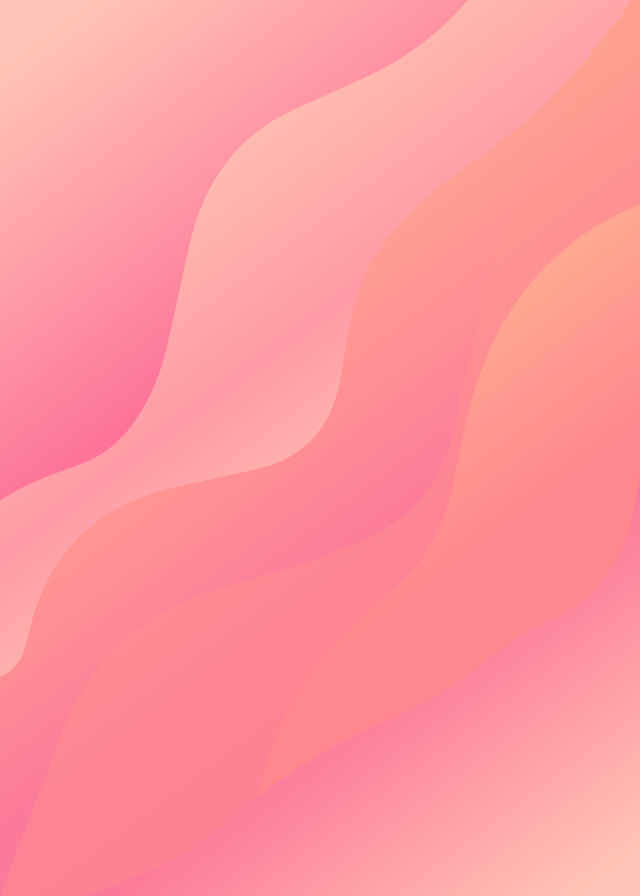
Give the GLSL for this background, as a Shadertoy shader.

```glsl
// Layered coral and peach waves running from lower left to upper right.
// Each wave edge is a straight line bent by rounded hinges along the diagonal;
// each band between two edges is filled with a three-stop linear gradient.

#define CANVAS vec2(549.0, 768.0)   // design units across the canvas
#define LIGHT_DIR vec2(0.6, -0.8)   // direction of every gradient
#define EDGE_SOFTNESS 1.6           // edge width in pixels
#define PEACH vec3(1.0, 0.77, 0.71)
#define DEEP_PINK vec3(0.99, 0.46, 0.60)
#define ROSE vec3(0.99, 0.48, 0.60)
#define CORAL vec3(1.0, 0.53, 0.555)

// Adds a change of slope centred on "at", rounded over +-radius.
float bend(float s, float at, float turn, float radius) {
    float x = s - at;
    float k = clamp(0.5 + 0.5 * x / radius, 0.0, 1.0);
    return turn * (radius * k * k + max(x - radius, 0.0));
}

// Wave edges: height across the diagonal as a function of s along it.
float upperEdge(float s) {
    return 339.0 - 0.22 * (s - 339.0)
        + bend(s, 375.0, -0.25, 35.0) + bend(s, 473.0, 0.59, 37.0)
        + bend(s, 565.0, 0.52, 55.0) + bend(s, 823.0, -1.02, 105.0)
        + bend(s, 1095.0, 0.50, 85.0);
}

float blushEdge(float s) {
    return 187.0 - 0.6 * (s - 187.0)
        + bend(s, 207.0, 1.20, 30.0) + bend(s, 379.0, -1.24, 124.0)
        + bend(s, 661.0, 1.36, 77.0) + bend(s, 838.0, -0.62, 58.0)
        + bend(s, 948.0, -0.25, 52.0) + bend(s, 1165.0, 0.32, 100.0)
        + bend(s, 1275.0, -0.22, 20.0);
}

float roseEdge(float s) {
    return 0.45 * s
        + bend(s, 322.0, -0.99, 130.0) + bend(s, 585.0, 0.24, 55.0)
        + bend(s, 717.0, 0.94, 78.0) + bend(s, 980.0, -0.35, 60.0);
}

float coralEdge(float s) {
    return -134.0 + 0.6 * (s - 310.0)
        + bend(s, 419.0, -0.63, 100.0) + bend(s, 679.0, 0.68, 62.0)
        + bend(s, 978.0, -1.10, 175.0);
}

float lowerEdge(float s) {
    return -75.0 - 0.42 * (s - 75.0)
        + bend(s, 202.0, 0.36, 45.0) + bend(s, 363.0, -0.30, 100.0)
        + bend(s, 560.0, 0.26, 40.0) + bend(s, 655.0, -0.22, 25.0)
        + bend(s, 800.0, 1.02, 80.0);
}

// Three colours placed at three distances along the gradient.
vec3 gradient(float d, vec3 stops, vec3 first, vec3 middle, vec3 last) {
    vec2 k = clamp((d - stops.xy) / (stops.yz - stops.xy), 0.0, 1.0);
    return mix(mix(first, middle, k.x), last, k.y);
}

// Coverage of the area below an edge.
float below(float edge, float t, float softness) {
    return clamp(0.5 + (edge - t) / softness, 0.0, 1.0);
}

void mainImage(out vec4 fragColor, in vec2 fragCoord) {
    vec2 p = fragCoord / iResolution.xy * CANVAS;
    float softness = EDGE_SOFTNESS * CANVAS.y / iResolution.y;

    // Diagonal coordinates, and distance from the top left corner
    float s = p.x + p.y;
    float t = p.y - p.x;
    float d = dot(p - vec2(0.0, CANVAS.y), LIGHT_DIR);

    // Band fills
    vec3 topGlow = gradient(d, vec3(45.0, 200.0, 350.0),
        PEACH, vec3(1.0, 0.62, 0.66), DEEP_PINK);
    vec3 blush = gradient(d, vec3(215.0, 382.0, 465.0),
        vec3(1.0, 0.74, 0.69), vec3(1.0, 0.605, 0.65), vec3(1.0, 0.69, 0.68));
    vec3 rose = gradient(d, vec3(340.0, 440.0, 565.0),
        vec3(1.0, 0.63, 0.57), vec3(1.0, 0.57, 0.58), ROSE);
    vec3 salmon = gradient(d, vec3(340.0, 580.0, 660.0),
        vec3(1.0, 0.625, 0.56), vec3(0.995, 0.515, 0.58), vec3(0.995, 0.51, 0.575));
    vec3 coral = gradient(d, vec3(465.0, 540.0, 630.0),
        vec3(1.0, 0.66, 0.57), vec3(1.0, 0.595, 0.565), CORAL);
    vec3 bottomGlow = gradient(d, vec3(673.0, 790.0, 913.0),
        ROSE, vec3(1.0, 0.625, 0.655), PEACH);

    // Stack the bands from the top left to the bottom right
    vec3 color = topGlow;
    color = mix(color, blush, below(upperEdge(s), t, softness));
    color = mix(color, rose, below(blushEdge(s), t, softness));
    color = mix(color, salmon, below(roseEdge(s), t, softness));
    color = mix(color, coral, below(coralEdge(s), t, softness));
    color = mix(color, bottomGlow, below(lowerEdge(s), t, softness));

    fragColor = vec4(color, 1.0);
}
```
